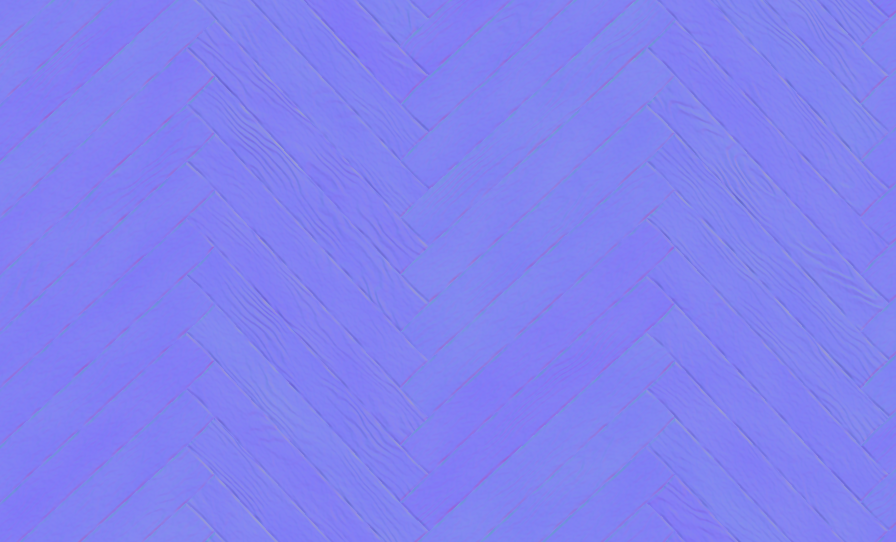
Reproduce this texture map procedurally as a Shadertoy shader.

```glsl
const float PERIOD      = 0.849;   // width of one full zigzag, canvas height = 1
const float STEP        = 0.1050;  // vertical distance between planks
const float RISE_SHARE  = 0.54;    // part of the zigzag taken by rising planks
const vec2  ORIGIN      = vec2(0.763, 0.440);
const float PLANK_RATIO = 8.0;     // plank length / plank width
const float SEAM_WIDTH  = 0.06;    // lengths below are in plank widths
const float SEAM_DEPTH  = 0.0085;
const float RING_COUNT  = 6.0;
const float RING_HEIGHT = 0.0044;
const float PORE_HEIGHT = 0.0024;
const float SAMPLE_STEP = 0.025;
const vec2  PLANK_TILT  = vec2(0.010, 0.036);
const vec2  WAVE_TILT   = vec2(0.012, 0.030);
const float BLUE_FALL   = 1.05;
const vec3  FLAT_COLOUR = vec3(0.509, 0.506, 0.964);
const float TAU = 6.2831853;

struct Plank {
    vec2 local;    // x along the grain, y across it
    vec2 id;
    bool rising;
};

vec2 hash2(vec2 p) {
    vec3 q = fract(p.xyx * vec3(0.1031, 0.1030, 0.0973));
    q += dot(q, q.yzx + 33.33);
    return fract((q.xx + q.yz) * q.zy);
}

vec2 cornerSlope(vec2 cell) {
    float angle = TAU * hash2(cell).x;
    return vec2(cos(angle), sin(angle));
}

float gradientNoise(vec2 p) {
    vec2 c = floor(p), f = p - c;
    vec2 u = f * f * f * (f * (f * 6.0 - 15.0) + 10.0);
    vec2 e = vec2(1.0, 0.0);
    float low  = mix(dot(cornerSlope(c), f),
                     dot(cornerSlope(c + e), f - e), u.x);
    float high = mix(dot(cornerSlope(c + e.yx), f - e.yx),
                     dot(cornerSlope(c + 1.0), f - 1.0), u.x);
    return mix(low, high, u.y);
}

// Herringbone: each cell belongs to a plank along one of two diagonals
Plank findPlank(vec2 p) {
    float s = (p.x - ORIGIN.x) / PERIOD;
    float t = fract(s);
    float halves = t < RISE_SHARE ? t / RISE_SHARE
                                  : 1.0 + (t - RISE_SHARE) / (1.0 - RISE_SHARE);
    float difference = (2.0 * floor(s) + halves) * PLANK_RATIO - 0.5;
    float sum = 2.0 * (p.y - ORIGIN.y) / STEP;
    vec2 grid = 0.5 * vec2(sum + difference, sum - difference);
    vec2 cell = floor(grid), f = grid - cell;

    float k = mod(cell.x - cell.y, 2.0 * PLANK_RATIO);
    if (k < PLANK_RATIO)
        return Plank(vec2(k + f.x, f.y), vec2(cell.x - k, cell.y), true);
    float back = 2.0 * PLANK_RATIO - 1.0 - k;
    return Plank(vec2(back + f.y, f.x), vec2(cell.x, cell.y - back), false);
}

// Growth rings: straight on some planks, arched around a heart on others
float grainHeight(vec2 q, Plank plank) {
    vec2 traits = hash2(plank.id + 71.0);
    vec2 heart  = hash2(plank.id + 139.0);
    vec2 shift  = hash2(plank.id + 211.0) * 90.0;

    vec2 fromHeart = (q - heart * vec2(PLANK_RATIO, 1.0)) * vec2(0.25, 1.0);
    float arched = smoothstep(0.4, 0.65, traits.x);
    float rings = mix(q.y, length(fromHeart), arched) * RING_COUNT;
    rings += 2.2 * gradientNoise(q * vec2(0.5, 1.4) + shift);
    rings += 0.6 * gradientNoise(q * vec2(1.5, 4.0) + shift.yx);

    // Each ring has one steep and one gentle side
    float phase = fract(rings);
    float ridge = smoothstep(0.0, 0.35, phase) * (1.0 - smoothstep(0.35, 1.0, phase));
    float patches = smoothstep(-0.4, 0.35, gradientNoise(q * vec2(0.5, 1.6) + shift + 31.0));
    float strength = plank.rising ? mix(0.12, 0.75, traits.y * traits.y)
                                  : mix(0.4, 1.5, traits.y);
    float pores = gradientNoise(q * vec2(4.0, 9.0) + shift)
                + 0.6 * gradientNoise(q * vec2(10.0, 14.0) + shift.yx);
    return RING_HEIGHT * strength * patches * ridge + PORE_HEIGHT * pores;
}

// Grooves around the plank, with worn stretches
float seamHeight(vec2 q, Plank plank) {
    vec2 inset = min(q, vec2(PLANK_RATIO, 1.0) - q);
    float wear = clamp(0.7 + 1.5 * gradientNoise(q * vec2(3.0, 1.5) + plank.id * 3.7), 0.1, 1.4);
    float groove = 1.0 - smoothstep(0.0, SEAM_WIDTH, min(inset.x, inset.y));
    return -SEAM_DEPTH * wear * groove;
}

float surfaceHeight(vec2 q, Plank plank) {
    return grainHeight(q, plank) + seamHeight(q, plank);
}

void mainImage(out vec4 fragColor, in vec2 fragCoord) {
    Plank plank = findPlank(fragCoord / iResolution.y);
    float pixel = sqrt(2.0) / (STEP * iResolution.y);
    vec2 e = vec2(max(SAMPLE_STEP, 0.6 * pixel), 0.0);
    vec2 q = plank.local;

    // Slope along and across the plank, turned to canvas axes
    vec2 slope = vec2(surfaceHeight(q + e, plank) - surfaceHeight(q - e, plank),
                      surfaceHeight(q + e.yx, plank) - surfaceHeight(q - e.yx, plank)) / (2.0 * e.x);
    vec2 grid = plank.rising ? slope : slope.yx;
    vec2 facing = -vec2(grid.x - grid.y, grid.x + grid.y) / sqrt(2.0);
    vec2 tint = 0.5 * facing / sqrt(1.0 + dot(facing, facing));

    // Broad lean of each plank and its slow undulation
    vec2 lean = PLANK_TILT * (hash2(plank.id + 17.0) - 0.5)
              + WAVE_TILT * gradientNoise(q * vec2(0.6, 1.3) + plank.id * 5.3);

    // Encode the normal, dimming blue on steep slopes
    vec3 colour = FLAT_COLOUR + vec3(tint + lean, -BLUE_FALL * length(tint) - 0.4 * lean.y);
    fragColor = vec4(clamp(colour, 0.0, 1.0), 1.0);
}
```
